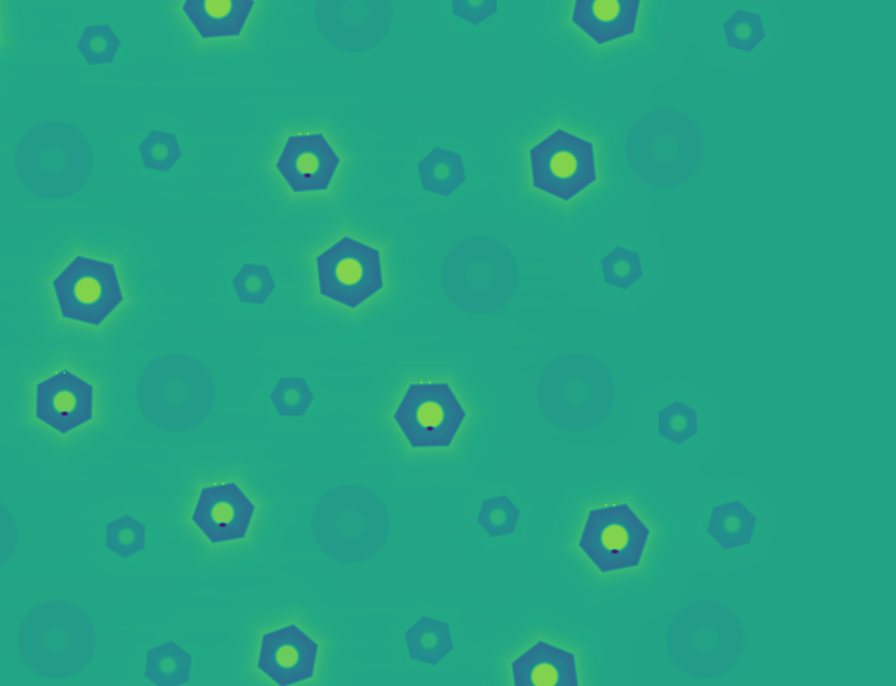
A WebGL 2 fragment shader for this pattern:

```glsl
#version 300 es
precision highp float;
// Scattered hexagonal nuts and faint washers as a false-colour height map.
uniform vec2 u_resolution;
out vec4 fragColor;

const float CELL = 0.186;

vec2 hash2(vec2 p) {
  vec3 q = fract(p.xyx * vec3(0.1031, 0.103, 0.0973));
  q += dot(q, q.yzx + 33.33);
  return fract((q.xx + q.yz) * q.zy);
}

// Purple to blue to green to yellow, in steps of one tenth.
vec3 heightColour(float height) {
  vec3 ramp[10] = vec3[10](
    vec3(0.27, 0.01, 0.33), vec3(0.28, 0.14, 0.46), vec3(0.25, 0.27, 0.53),
    vec3(0.21, 0.37, 0.55), vec3(0.16, 0.47, 0.56), vec3(0.13, 0.57, 0.55),
    vec3(0.135, 0.66, 0.515), vec3(0.27, 0.75, 0.44), vec3(0.48, 0.82, 0.32),
    vec3(0.74, 0.87, 0.15));
  float t = clamp(height * 10.0, 0.0, 8.999);
  int i = int(t);
  return mix(ramp[i], ramp[i + 1], fract(t));
}

float hexagon(vec2 p, float radius, float turn) {
  float sector = mod(atan(p.y, p.x) + turn, 1.0472) - 0.5236;
  return length(p) * cos(sector) - radius * 0.866;
}

float fill(float d, float soft) {
  return 1.0 - smoothstep(-soft, soft, d);
}

// Flat ground, a little brighter and streaked towards the left.
float ground(vec2 p) {
  float left = 1.0 - smoothstep(0.45, 1.0, p.x);
  float streaks = sin(p.y * 190.0 + sin(p.x * 7.0)) * sin(p.y * 47.0 + p.x * 5.0)
                + 0.5 * sin(p.y * 83.0 - p.x * 3.0);
  return 0.575 + left * (0.007 + 0.003 * streaks);
}

float washer(float height, vec2 p, float soft) {
  float r = length(p);
  height = mix(height, 0.546, fill(r - 0.057, soft));
  return mix(height, 0.566, fill(r - 0.021, soft));
}

float nut(float height, vec2 p, bool strong, vec2 rnd, float soft) {
  float larger = step(0.5, rnd.x);
  float radius = strong ? mix(0.046, 0.052, larger) : mix(0.032, 0.037, larger);
  float hole = strong ? mix(0.017, 0.020, larger) : 0.012;
  float d = hexagon(p, radius, rnd.y * 6.28);
  float outside = max(d, 0.0);

  // Halo, then body, darkest along its rim.
  float halo = 0.085 * exp(-outside / 0.013) + 0.02 * exp(-outside / 0.04);
  height += halo * (strong ? 1.0 : 0.2);
  float inner = smoothstep(0.0, 0.022, -d);
  float body = strong ? mix(0.37, 0.43, inner) : mix(0.475, 0.505, inner);
  height = mix(height, body, fill(d, soft));

  // Bright hole, slightly off centre.
  vec2 q = p - 0.003 * (rnd.yx - 0.5);
  float bore = strong ? mix(0.77, 0.81, larger) : 0.63;
  height = mix(height, bore, fill(length(q) - hole, soft * 1.3));

  // Some strong nuts carry a dark speck and bright flecks on the top rim.
  if (strong && fract(rnd.x * 7.3) < 0.4) {
    float speck = length((q + vec2(0.0, hole)) * vec2(0.6, 1.0)) - 0.003;
    height = mix(height, 0.05, fill(speck, 0.002));
    vec2 top = p - vec2(-0.006, radius * 0.92);
    top.x = abs(top.x) - 0.006;
    height = mix(height, 0.82, fill(length(top) - 0.0015, 0.002));
  }
  return height;
}

void main() {
  vec2 p = gl_FragCoord.xy / u_resolution.y;
  float soft = max(0.003, 1.0 / u_resolution.y);
  float height = ground(p);

  // One part in each cell of a staggered, jittered grid.
  vec2 grid = p / CELL + vec2(0.15, 0.3);
  for (int j = -1; j <= 1; j++) {
    float row = floor(grid.y) + float(j);
    float shift = 0.5 * mod(row, 2.0);
    for (int i = -1; i <= 1; i++) {
      vec2 cell = vec2(floor(grid.x - shift) + float(i), row);
      vec2 jitter = 0.36 * (hash2(cell + 17.0) - 0.5);
      vec2 centre = (cell + 0.5 + vec2(shift, 0.0) + jitter - vec2(0.15, 0.3)) * CELL;
      if (centre.x > 1.1) continue; // the right margin stays bare

      // An even spread of the three kinds.
      float kind = fract(dot(cell, vec2(0.618, 0.755)) + 0.1);
      vec2 rnd = hash2(cell + 51.0);
      vec2 local = p - centre;
      if (kind < 0.24) height = washer(height, local, soft);
      else height = nut(height, local, kind < 0.63, rnd, soft);
    }
  }
  fragColor = vec4(heightColour(height), 1.0);
}
```
